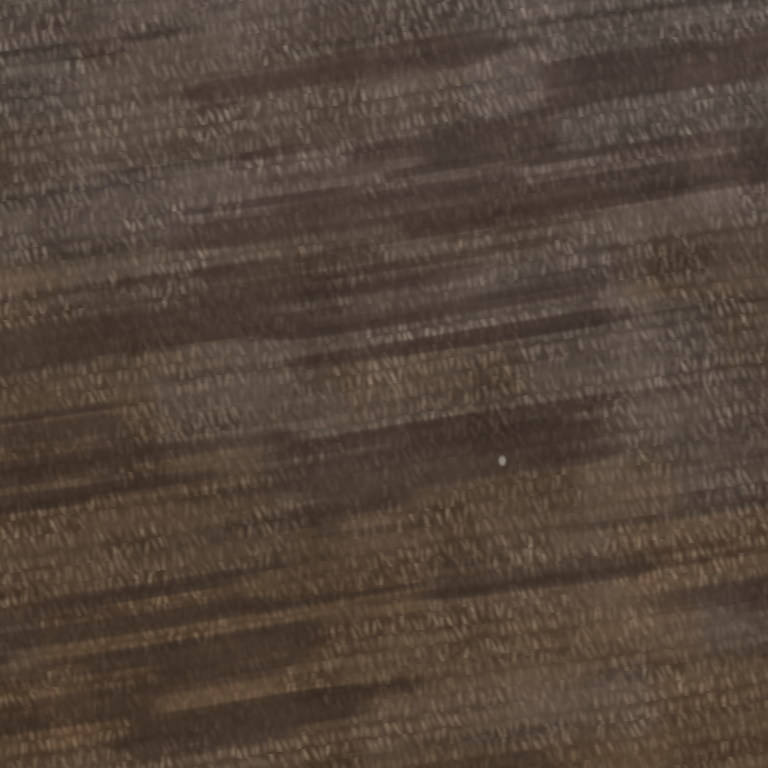
Give the GLSL for this texture, as a WebGL 2 fragment shader.

```glsl
#version 300 es
precision highp float;
// Worn woven carpet: tilted rows of short slanted loops in brown and grey yarn.
// Soft-ended random blocks give the dark streaks and tints; a cellular search
// over jittered strands gives the patchy pile, and layered sines the grain.

uniform vec2 u_resolution;
out vec4 fragColor;

const float TILT = 0.145;
const float ROWS = 46.0;
const float STRANDS = 112.0;
const vec3 BROWN = vec3(0.368, 0.300, 0.236);
const vec3 GREY = vec3(0.358, 0.314, 0.280);
const vec3 SHADE = vec3(0.276, 0.222, 0.184);
const vec3 LINT = vec3(0.62, 0.60, 0.56);

float hash(vec2 p) {
  vec3 q = fract(p.xyx * vec3(0.1031, 0.1030, 0.0973));
  q += dot(q, q.yzx + 33.33);
  return fract((q.x + q.y) * q.z);
}

vec2 rotate(vec2 p, float angle) {
  float c = cos(angle), s = sin(angle);
  return vec2(c * p.x - s * p.y, s * p.x + c * p.y);
}

// Random values along one row, joined by short ramps.
float blockRow(float x, float row, float seed) {
  float s = x + 7.0 * hash(vec2(row, seed));
  float i = floor(s);
  float a = hash(vec2(i, row + seed * 71.0));
  float b = hash(vec2(i + 1.0, row + seed * 71.0));
  return mix(a, b, smoothstep(0.4, 0.6, s - i));
}

// Staggered blocks, blended softly from row to row.
float blocks(vec2 p, vec2 count, float seed) {
  vec2 q = p * count;
  float row = floor(q.y);
  return mix(blockRow(q.x, row, seed), blockRow(q.x, row + 1.0, seed),
             smoothstep(0.25, 0.75, q.y - row));
}

// Nearest slanted loops of yarn within a row, 0 in gaps to 1 on top.
float pile(vec2 p, vec2 count) {
  vec2 q = p * count;
  float row = floor(q.y);
  float v = q.y - row - 0.5;
  q.x += 9.0 * hash(vec2(row, 5.0));
  float height = 0.0;
  for (int i = -1; i <= 1; i++) {
    float id = floor(q.x) + float(i);
    float jitter = hash(vec2(id, row)) - 0.5;
    float bright = hash(vec2(id + 37.0, row));
    float lean = 1.6 * (hash(vec2(id, row + 53.0)) - 0.5) - 0.2;
    float across = abs(q.x - id - 0.5 - 0.7 * jitter - lean * v);
    float along = abs(v + 0.6 * (hash(vec2(id + 11.0, row)) - 0.5));
    float strand = 1.0 - smoothstep(0.0, 0.65, across);
    strand *= 1.0 - smoothstep(0.1, 0.65, along);
    height = max(height, strand * mix(0.15, 1.0, bright));
  }
  return height;
}

// Layered sines for uneven fibre.
float grain(vec2 p) {
  float sum = 0.0;
  for (int i = 0; i < 5; i++) {
    float k = float(i);
    vec2 q = rotate(p, 0.7 + 1.9 * k) * (120.0 + 67.0 * k);
    sum += sin(q.x + 2.2 * sin(q.y * 0.6 + k));
  }
  return 0.2 * sum;
}

void main() {
  vec2 uv = gl_FragCoord.xy / u_resolution;
  vec2 p = rotate(uv - 0.5, -TILT) + 2.0;
  p.y += 0.0025 * sin(p.x * 8.0 + 2.0 * sin(p.y * 5.0));

  // Dark streaks, thin lines within them, and yarn tints
  float broad = blocks(p, vec2(2.4, 17.0), 1.0);
  float fine = blocks(p, vec2(3.4, ROWS), 2.0);
  float line = blocks(p, vec2(4.5, 85.0), 6.0);
  float streak = smoothstep(0.48, 0.70, 0.52 * broad + 0.33 * fine + 0.15 * line);
  float tint = blocks(p, vec2(4.0, 11.0), 3.0);
  float column = blocks(p.yx, vec2(5.0, 15.0), 4.0);
  float cool = smoothstep(0.25, 0.95, 0.5 * tint + 0.5 * uv.y + 0.15 * uv.x + 0.15 * column);
  vec3 color = mix(BROWN, GREY, cool);
  color = mix(color, SHADE + vec3(0.0, 0.004, 0.014) * cool, 0.8 * streak);
  color *= 1.0 + 0.14 * (column - 0.5) + 0.10 * (0.5 - fine);
  color *= 1.0 + 0.13 * (0.5 - line);

  // Loops in two uneven layers that come and go along each row
  float loops = pile(p, vec2(STRANDS, ROWS));
  float under = pile(p + vec2(0.37, 0.011), vec2(STRANDS * 0.83, ROWS * 1.37));
  float height = 0.65 * loops + 0.35 * under;
  float worn = blocks(p, vec2(13.0, ROWS * 0.8), 7.0);
  float relief = mix(0.21, 0.085, streak) * mix(0.45, 1.25, worn);
  color += (height - 0.30) * relief * vec3(1.0, 0.95, 0.86);
  color += 0.013 * grain(p);

  // Room light: cooler and brighter toward the upper right
  float light = uv.y + 0.3 * uv.x;
  color *= mix(vec3(0.93, 0.90, 0.85), vec3(1.04, 1.06, 1.10), light / 1.3);

  // A stray fleck of lint
  float fleck = length((uv - vec2(0.654, 0.400)) * vec2(1.0, 0.75));
  color = mix(color, LINT, 0.8 * (1.0 - smoothstep(0.002, 0.007, fleck)));

  fragColor = vec4(color, 1.0);
}
```
